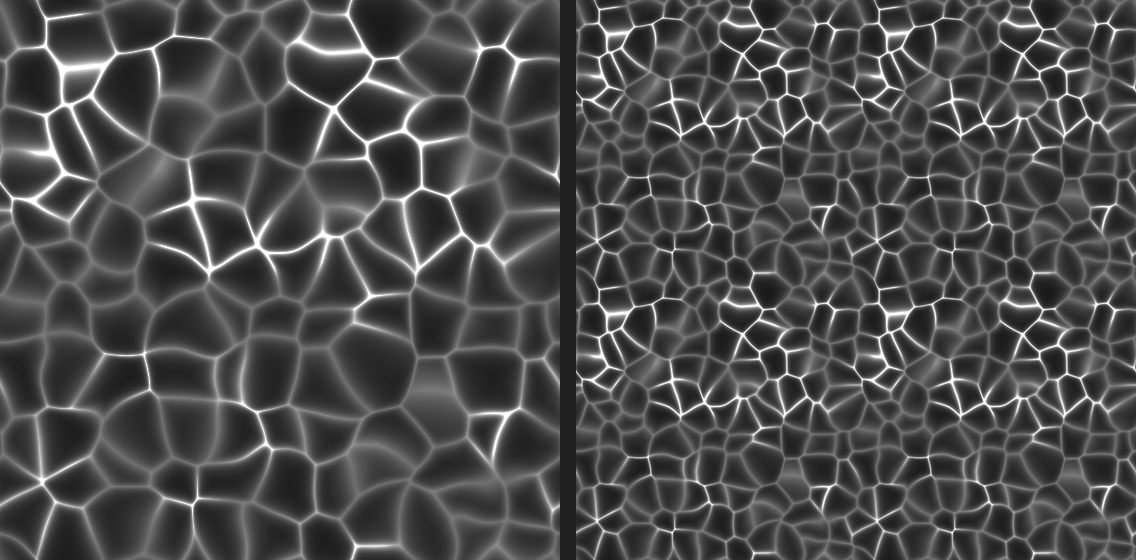
Left: one tile. Right: repeated 2 by 2.
This texture is drawn by a WebGL 1 fragment shader. Its source:

```glsl
precision highp float;

uniform vec2 u_resolution;

// Three random values per lattice point, without sine
vec3 hash3(vec2 p) {
  vec3 q = fract(vec3(p.xyx) * vec3(0.1031, 0.1030, 0.0973));
  q += dot(q, q.yxz + 33.33);
  return fract((q.xxy + q.yzz) * q.zyx);
}

// Smooth value noise that wraps after a whole period
vec3 wrapNoise(vec2 uv, float period, float salt) {
  vec2 p = uv * period;
  vec2 cell = floor(p);
  vec2 f = p - cell;
  f = f * f * f * (f * (f * 6.0 - 15.0) + 10.0);
  vec2 lo = mod(cell, period) + salt;
  vec2 hi = mod(cell + 1.0, period) + salt;
  return mix(mix(hash3(lo), hash3(vec2(hi.x, lo.y)), f.x),
             mix(hash3(vec2(lo.x, hi.y)), hash3(hi), f.x), f.y);
}

// Soft distance to the cell walls: small on walls, smallest at junctions
float wallDistance(vec2 p, float period) {
  const float SHARPNESS = 24.0;
  vec2 home = floor(p);
  float nearest = 0.0;
  float others = 0.0;
  for (int y = -2; y <= 2; y++) {
    for (int x = -2; x <= 2; x++) {
      vec2 cell = home + vec2(float(x), float(y));
      vec3 rnd = hash3(mod(cell, period) + 17.0);
      vec2 offset = cell + 0.08 + 0.84 * rnd.xy - p;
      float depth = 0.25 * rnd.z * rnd.z;
      float weight = exp(-0.5 * SHARPNESS * (dot(offset, offset) + depth));
      others += min(nearest, weight);
      nearest = max(nearest, weight);
    }
  }
  return log(1.0 + nearest / max(others, 1e-20)) / SHARPNESS;
}

void main() {
  vec2 uv = gl_FragCoord.xy / u_resolution;

  // Bend the walls
  vec2 bend = wrapNoise(uv, 10.0, 53.0).xy - 0.5;
  float wall = wallDistance(uv * 11.0 + 0.42 * bend, 11.0);

  // Walls drift between thin bright filaments and dim soft glow
  float blur = smoothstep(0.2, 0.8, wrapNoise(uv, 9.0, 91.0).z);
  float glow = mix(0.02, 0.04, blur);
  float spread = mix(-0.013, 0.08, blur);
  float light = 0.07 + glow / max(wall + spread, 0.01);

  gl_FragColor = vec4(vec3(min(light, 1.0)), 1.0);
}
```
